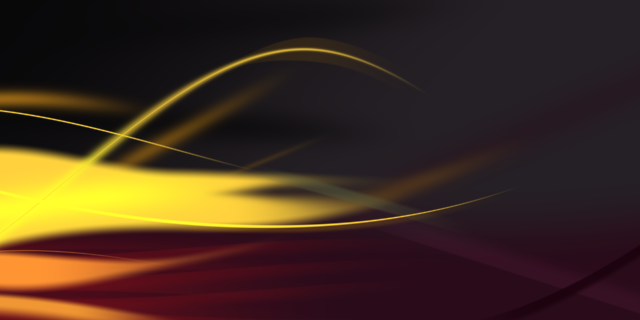
This background is drawn by a Shadertoy shader. Its source:

```glsl
// Glowing golden ribbons sweeping across a dark plum backdrop, with ember folds at lower left.

const vec3 BLACK = vec3(0.035, 0.032, 0.037);
const vec3 CHARCOAL = vec3(0.145, 0.125, 0.145);
const vec3 PLUM = vec3(0.165, 0.030, 0.095);
const vec3 CRIMSON = vec3(0.46, 0.06, 0.10);
const vec3 EMBER = vec3(1.00, 0.58, 0.20);
const vec3 BRONZE = vec3(0.52, 0.35, 0.07);
const vec3 GOLD = vec3(1.00, 0.82, 0.24);
const vec3 LEMON = vec3(1.00, 1.00, 0.18);
const vec3 SAGE = vec3(0.34, 0.36, 0.24);
const float LINE_WIDTH = 0.0022;
const int VEILS = 7;

float hash(float n) {
    n = fract(n * 0.1031);
    n *= n + 33.33;
    return fract(n * (n + n));
}

float fade(float a, float b, float x) { return 1.0 - smoothstep(a, b, x); }

float glow(float d, float width) { return exp(-d * d / (width * width)); }

// Cubic through two knots, each (x, y, slope); straight beyond its ends.
float sweep(float x, vec3 a, vec3 b) {
    float w = b.x - a.x, t = clamp((x - a.x) / w, 0.0, 1.0), s = 1.0 - t;
    float y = a.y * s * s * (1.0 + 2.0 * t) + b.y * t * t * (3.0 - 2.0 * t)
            + w * t * s * (a.z * s - b.z * t);
    return y + a.z * min(x - a.x, 0.0) + b.z * max(x - b.x, 0.0);
}

float sweep3(float x, vec3 a, vec3 b, vec3 c) {
    return x < b.x ? sweep(x, a, b) : sweep(x, b, c);
}

float band(float y, float low, float high, float softLow, float softHigh) {
    return smoothstep(low - softLow, low + softLow, y) * fade(high - softHigh, high + softHigh, y);
}

float stroke(float d, float halfWidth) {
    float aa = 1.0 / iResolution.y;
    return fade(halfWidth - aa, halfWidth + aa, abs(d));
}

vec3 backdrop(float x, float y) {
    vec3 c = mix(BLACK, CHARCOAL, smoothstep(0.1, 1.7, x + 0.9 * (1.0 - y)));
    c = mix(c, BLACK, 0.7 * glow(y - 0.64 + 0.05 * x, 0.05) * fade(0.7, 1.35, x));
    c = mix(c, BLACK, 0.5 * glow(y - 0.87 - 0.08 * x, 0.06) * fade(0.9, 1.6, x));
    c = mix(c, PLUM, 0.85 * fade(0.20, 0.46, y - 0.04 * sin(3.0 * x)));
    c = mix(c, PLUM, 0.3 * glow(y - 0.40 - 0.42 * (x - 1.2), 0.06) * smoothstep(1.0, 1.3, x));
    // Crossing folds at lower right
    c += vec3(0.05, 0.02, 0.035) * band(y, 0.66 - 0.32 * x, 0.72 - 0.32 * x, 0.004, 0.03) * smoothstep(1.0, 1.4, x);
    float fold = sweep(x, vec3(1.45, -0.01, 0.2), vec3(2.0, 0.235, 0.65));
    c = mix(c, vec3(0.10, 0.005, 0.045), 0.8 * band(y, fold - 0.035, fold, 0.012, 0.004) * smoothstep(1.4, 1.7, x));
    return c;
}

vec3 embers(vec3 c, float x, float y) {
    c = mix(c, CRIMSON, 0.8 * fade(0.15, 0.32, y) * fade(0.0, 1.15, x));
    // Overlapping red and dark veils
    for (int i = 0; i < VEILS; i++) {
        float k = float(i), r = hash(k + 3.0);
        float mid = 0.02 + 0.032 * k + 0.03 * sin(x * (1.8 + r) + 5.0 * r);
        float veil = band(y, mid - 0.02, mid + 0.012, 0.018, 0.004) * fade(0.4, 1.1 + 0.4 * r, x);
        c = mix(c, mod(k, 2.0) < 0.5 ? CRIMSON : PLUM, 0.4 * veil);
    }
    // Orange tongue, its trailing streak, and the bottom flare
    float tongue = sweep(x, vec3(0.0, 0.155, -0.06), vec3(0.9, 0.26, 0.28));
    float thick = mix(0.055, 0.008, smoothstep(0.0, 0.6, x));
    c = mix(c, EMBER, band(y, tongue - thick, tongue + thick, 0.02, 0.014) * fade(0.1, 0.95, x));
    float flare = sweep(x, vec3(0.0, 0.065, -0.07), vec3(0.6, -0.02, -0.15));
    c = mix(c, mix(EMBER, GOLD, 0.3), 0.9 * band(y, flare - 0.04, flare + 0.012, 0.025, 0.012) * fade(0.2, 0.62, x));
    float thread = sweep(x, vec3(0.0, 0.215, 0.05), vec3(0.6, 0.155, -0.2));
    return mix(c, EMBER, 0.5 * stroke(y - thread, 0.0015) * fade(0.1, 0.6, x));
}

vec3 goldenBody(vec3 c, float x, float y) {
    float top = sweep3(x, vec3(0.0, 0.535, -0.03), vec3(0.55, 0.46, -0.02), vec3(1.35, 0.43, 0.0));
    float low = sweep3(x, vec3(0.0, 0.235, 0.24), vec3(0.6, 0.288, -0.02), vec3(1.4, 0.43, 0.38));
    float body = band(y, low, max(top, low + 0.05), 0.022, 0.022) * fade(0.7, 1.45, x);
    float hollow = glow(y - 0.402 - 0.03 * (x - 0.9), 0.012 + 0.032 * smoothstep(0.65, 1.1, x));
    body *= 1.0 - 0.92 * hollow * smoothstep(0.62, 0.88, x);
    c = mix(c, GOLD, body);
    c = mix(c, BRONZE, 0.35 * glow(y - low - 0.03, 0.03) * smoothstep(1.0, 1.25, x) * fade(1.25, 1.7, x));
    float core = sweep(x, vec3(0.0, 0.34, 0.18), vec3(0.7, 0.40, 0.0));
    return mix(c, LEMON, body * glow(y - core, 0.06) * fade(0.3, 0.8, x));
}

void mainImage(out vec4 fragColor, in vec2 fragCoord) {
    vec2 uv = fragCoord / iResolution.xy;
    float x = 2.0 * uv.x, y = uv.y;
    vec3 c = embers(backdrop(x, y), x, y);

    // Blurred bronze streaks behind the body
    float haze = sweep(x, vec3(0.0, 0.69, 0.03), vec3(0.55, 0.64, -0.15));
    c = mix(c, BRONZE * 1.25, 0.9 * glow(y - haze, 0.026) * fade(0.0, 0.55, x));
    c = mix(c, BRONZE, 0.8 * glow(y - 0.47 - 0.55 * (x - 0.36), 0.03) * smoothstep(0.2, 0.45, x) * fade(0.45, 0.98, x));
    c = mix(c, BRONZE, 0.3 * glow(y - 0.475 - 0.4 * (x - 0.77), 0.009) * smoothstep(0.65, 0.8, x) * fade(0.8, 1.06, x));
    c = goldenBody(c, x, y);

    // Descending thread that widens into a pale veil
    float descent = sweep3(x, vec3(0.0, 0.654, -0.12), vec3(0.78, 0.471, -0.25), vec3(1.4, 0.30, -0.29));
    c = mix(c, GOLD, stroke(y - descent, LINE_WIDTH) * fade(0.3, 0.85, x));
    c = mix(c, SAGE, 0.5 * band(y, descent - 0.018, descent + 0.018, 0.005, 0.008) * smoothstep(0.75, 1.05, x) * fade(1.05, 1.5, x));

    // Tall arch: faint veil, tapering ribbon and bright spine
    float arch = sweep3(x, vec3(0.0, 0.27, 0.75), vec3(0.95, 0.846, 0.0), vec3(1.354, 0.693, -0.65));
    float spread = 0.038 * smoothstep(0.6, 1.0, x);
    c = mix(c, BRONZE, 0.22 * band(y, arch - spread, arch + spread, 0.004, 0.004) * smoothstep(0.6, 0.9, x) * fade(0.95, 1.3, x));
    float taper = mix(0.024, 0.005, smoothstep(0.2, 0.95, x));
    vec3 ribbon = mix(LEMON, GOLD * 0.9, smoothstep(0.15, 0.5, x));
    c = mix(c, ribbon, 0.75 * glow(y - arch, taper) * fade(0.9, 1.36, x));
    c = mix(c, GOLD, 0.5 * stroke(y - arch, LINE_WIDTH) * fade(0.95, 1.36, x));

    // Low swoosh with a glow trailing beneath its line
    float swoosh = sweep3(x, vec3(0.0, 0.40, -0.25), vec3(0.85, 0.292, 0.0), vec3(1.64, 0.424, 0.37));
    c = mix(c, BRONZE, 0.45 * band(y, swoosh - 0.018, swoosh, 0.008, 0.002) * smoothstep(0.4, 0.8, x) * fade(1.0, 1.6, x));
    float line = stroke(y - swoosh, LINE_WIDTH * mix(2.2, 0.8, smoothstep(0.6, 1.4, x)));
    c = mix(c, mix(LEMON, GOLD, smoothstep(0.5, 1.2, x)), line * fade(1.2, 1.65, x));

    fragColor = vec4(clamp(c, 0.0, 1.0), 1.0);
}
```
